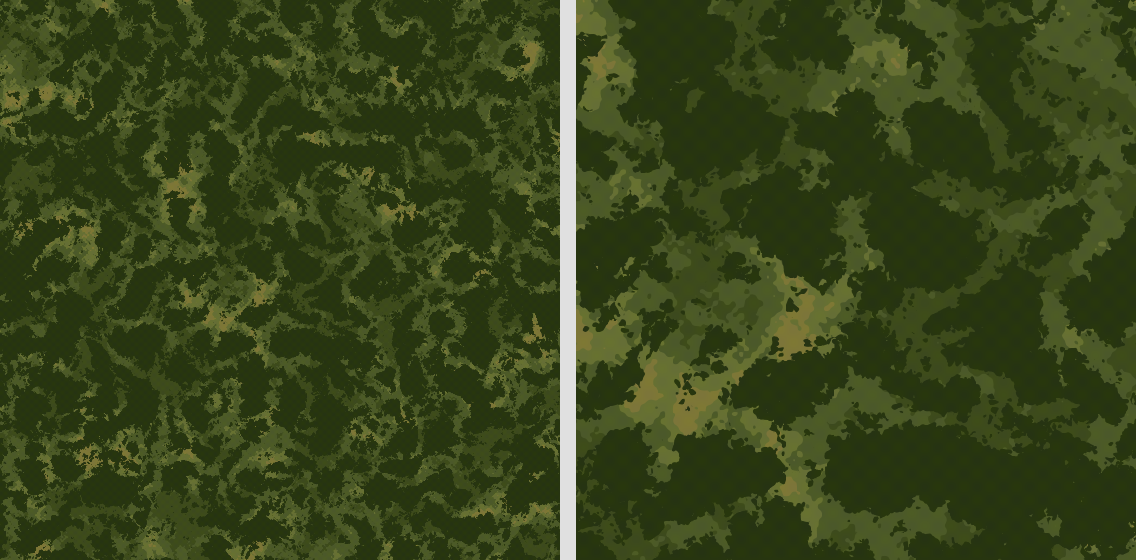
Left: the whole. Right: its middle third, enlarged.
Give the GLSL for this pattern, as a Shadertoy shader.

```glsl
// Woodland camouflage: ragged dark green blobs in a fine web of olive and mustard flecks.

const float TAU = 6.2831853;

const vec3 DARK_GREEN = vec3(0.153, 0.208, 0.062);
const vec3 MOSS       = vec3(0.240, 0.293, 0.108);
const vec3 OLIVE      = vec3(0.298, 0.352, 0.155);
const vec3 PALE_OLIVE = vec3(0.400, 0.438, 0.200);
const vec3 MUSTARD    = vec3(0.490, 0.465, 0.215);

float hash(vec2 cell) {
    return fract(sin(dot(cell, vec2(127.1, 311.7))) * 43758.5453);
}

// Dot product of a random unit gradient with the offset from its corner
float cornerSlope(vec2 corner, vec2 offset) {
    float angle = TAU * hash(corner);
    return dot(vec2(cos(angle), sin(angle)), offset);
}

float gradientNoise(vec2 p) {
    vec2 i = floor(p), f = p - i;
    vec2 u = f * f * f * (f * (f * 6.0 - 15.0) + 10.0);
    vec2 e = vec2(1.0, 0.0);
    float low  = mix(cornerSlope(i, f), cornerSlope(i + e, f - e), u.x);
    float high = mix(cornerSlope(i + e.yx, f - e.yx), cornerSlope(i + e.xx, f - e.xx), u.x);
    return mix(low, high, u.y);
}

// Octave sums: x is the signed noise, y the folded one (low along a branching web)
vec2 fractalNoise(vec2 p, float gain) {
    mat2 turnAndDouble = 2.0 * mat2(0.8, 0.6, -0.6, 0.8);
    vec2 sum = vec2(0.0);
    float total = 0.0, amplitude = 1.0;
    for (int octave = 0; octave < 5; octave++) {
        float n = gradientNoise(p);
        sum += amplitude * vec2(n, abs(n));
        total += amplitude;
        amplitude *= gain;
        p = turnAndDouble * p + vec2(17.3, 9.1);
    }
    return sum / total;
}

// Smooth-edged coverage of the area where the field lies above a level
float above(float field, float level) {
    float softness = clamp(0.5 * fwidth(field), 0.001, 0.015);
    return smoothstep(level - softness, level + softness, field);
}

// Faint checker of threads, from -1 to 1
float weave(vec2 uv, float threads) {
    vec2 wave = sin(uv * threads * TAU);
    return wave.x * wave.y;
}

void mainImage(out vec4 fragColor, in vec2 fragCoord) {
    vec2 uv = fragCoord / iResolution.y;
    float threads = weave(uv, 128.0);

    // Web of flecks, thickened or thinned over broad regions
    float blobs = fractalNoise(uv * 15.0 + 3.7, 0.66).y;
    blobs += 0.09 * gradientNoise(uv * 7.0 + 41.3) + 0.006 * threads;

    // Independent patches choose the tone of the web
    float tone = fractalNoise(uv * 8.0 + 71.9, 0.68).x + 0.02 * threads;
    vec3 web = mix(MOSS, OLIVE, above(tone, -0.046));
    web = mix(web, PALE_OLIVE, above(tone, 0.110));
    web = mix(web, MUSTARD, above(tone, 0.200));

    vec3 color = mix(web, DARK_GREEN, above(blobs, 0.152));

    // Slight warm and cool variation of the cloth
    color += vec3(0.005, 0.008, -0.012) * weave(uv + 0.002, 64.0);

    fragColor = vec4(color, 1.0);
}
```
